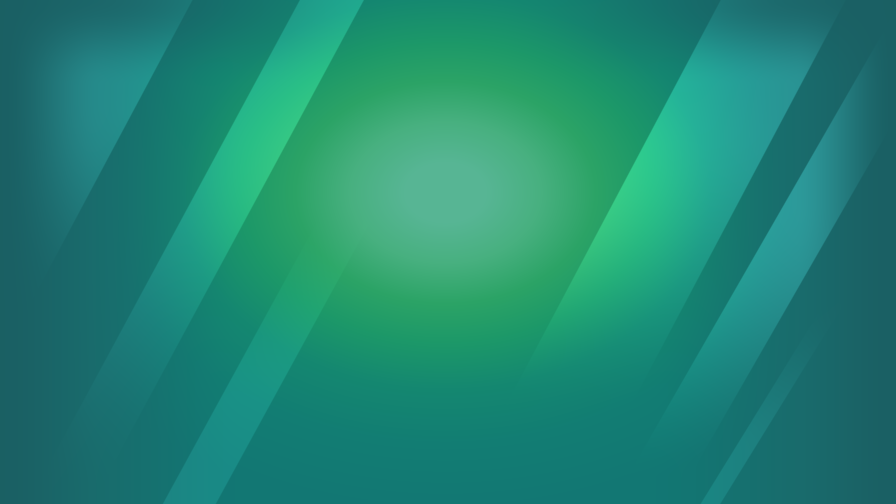
Give the GLSL for this background, as a WebGL 2 fragment shader.

```glsl
#version 300 es
precision highp float;
// Slanted translucent bands over an elliptical green glow on deep teal.

#define GLOW_CENTER vec2(0.884, 0.618)
#define GLOW_STRETCH 1.35
#define BAND_GAIN 0.21
#define BAND_LIFT 0.03
#define SIDE_WIDTH 0.20
#define TOP_WIDTH 0.17
#define DEEP_TEAL vec3(0.10, 0.415, 0.42)
#define EDGE_TEAL vec3(0.10, 0.375, 0.39)

uniform vec2 u_resolution;
out vec4 fragColor;

const int STOPS = 7;
const float stopRadius[STOPS] = float[](0.06, 0.14, 0.22, 0.30, 0.39, 0.50, 0.64);
const vec3 stopColor[STOPS] = vec3[](
  vec3(0.34, 0.71, 0.58), vec3(0.28, 0.69, 0.50), vec3(0.17, 0.64, 0.40),
  vec3(0.11, 0.595, 0.41), vec3(0.08, 0.53, 0.44), vec3(0.07, 0.49, 0.45),
  vec3(0.07, 0.465, 0.45));

// Each band: left and right edge at the top, slant, strength
const int BANDS = 6;
const vec4 bandShape[BANDS] = vec4[](
  vec4(-1.0, 0.382, 0.534, 1.0), vec4(0.595, 0.722, 0.54, 1.0),
  vec4(1.43, 1.678, 0.53, 1.3), vec4(1.789, 1.912, 0.575, 1.5),
  vec4(2.007, 2.046, 0.617, 0.55), vec4(0.87, 0.975, 0.547, 0.6));
// Heights at which each band is invisible and fully visible
const vec2 bandFade[BANDS] = vec2[](
  vec2(0.36, 0.80), vec2(0.03, 0.75), vec2(0.18, 0.75),
  vec2(0.05, 0.60), vec2(0.40, 0.10), vec2(0.58, 0.20));

// Colour of the glow at a stretched radius
vec3 glow(float radius) {
  vec3 color = stopColor[0];
  for (int i = 1; i < STOPS; i++) {
    float t = (radius - stopRadius[i - 1]) / (stopRadius[i] - stopRadius[i - 1]);
    color = mix(color, stopColor[i], clamp(t, 0.0, 1.0));
  }
  return color;
}

// Light added by one slanted band, with smoothed edges
float bandLight(vec2 p, vec4 shape, vec2 fade) {
  float pixel = 1.0 / u_resolution.y;
  float x = p.x - (1.0 - p.y) * shape.z;
  x = p.x + (1.0 - p.y) * shape.z;
  float inside = smoothstep(-pixel, pixel, x - shape.x)
               * smoothstep(-pixel, pixel, shape.y - x);
  float t = clamp((p.y - fade.x) / (fade.y - fade.x), 0.0, 1.0);
  return inside * shape.w * smoothstep(0.0, 1.0, t);
}

void main() {
  vec2 canvas = vec2(16.0 / 9.0, 1.0);
  vec2 p = gl_FragCoord.xy / u_resolution * canvas;
  vec2 offset = p - GLOW_CENTER;

  // Glow, cooling to deep teal at the sides
  vec3 color = glow(length(offset / vec2(GLOW_STRETCH, 1.0)));
  float side = abs(offset.x);
  color = mix(color, DEEP_TEAL, smoothstep(0.40, 0.78, side));

  // Bands
  for (int i = 0; i < BANDS; i++) {
    float light = bandLight(p, bandShape[i], bandFade[i]);
    color = color * (1.0 + BAND_GAIN * light) + BAND_LIFT * light;
  }

  // Dark sides and upper corners
  float sideShade = 1.0 - smoothstep(0.0, SIDE_WIDTH, min(p.x, canvas.x - p.x));
  float topShade = 1.0 - smoothstep(0.0, TOP_WIDTH, 1.0 - p.y);
  topShade *= smoothstep(0.1, 0.75, side) * 0.85;
  color = mix(color, EDGE_TEAL, 1.0 - (1.0 - sideShade) * (1.0 - topShade));

  fragColor = vec4(color, 1.0);
}
```
